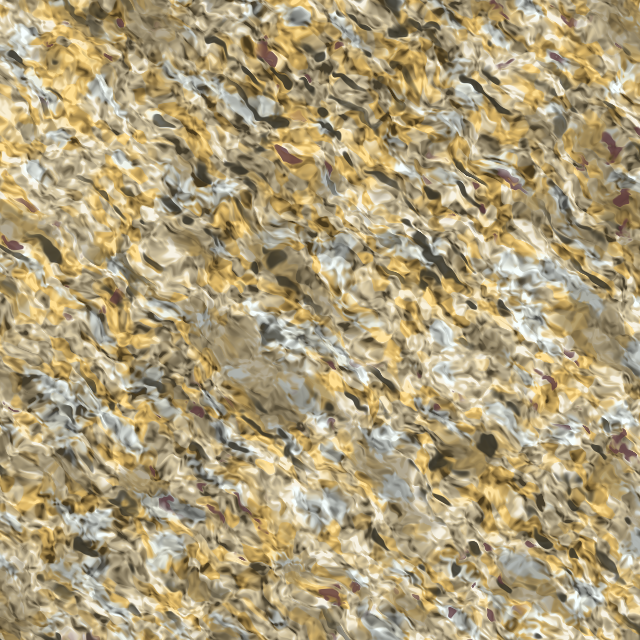
This texture is drawn by a Shadertoy shader. Its source:

```glsl
// Polished golden granite: soft-edged crystals and fine mottling, stretched
// along a diagonal grain that falls to the right. Noise masks add gold stain,
// smoky veins, dark mica streaks, garnet specks and pale quartz.

float hash(vec2 p) {
    return fract(sin(dot(p, vec2(127.1, 311.7))) * 43758.5453);
}

float noise(vec2 p) {
    vec2 i = floor(p), f = fract(p);
    f = f * f * (3.0 - 2.0 * f);
    float low = mix(hash(i), hash(i + vec2(1, 0)), f.x);
    float high = mix(hash(i + vec2(0, 1)), hash(i + vec2(1, 1)), f.x);
    return mix(low, high, f.y);
}

// Jittered cells blended by distance: x is crystal tone, y is its stain
vec2 crystals(vec2 p) {
    vec2 cell = floor(p), sum = vec2(0);
    float total = 0.0;
    for (int y = -1; y <= 1; y++)
    for (int x = -1; x <= 1; x++) {
        vec2 id = cell + vec2(x, y);
        vec2 center = id + vec2(hash(id), hash(id + 57.0));
        vec2 d = p - center;
        float weight = exp(-18.0 * dot(d, d)) + 1e-6;
        sum += weight * vec2(hash(id + 113.0), hash(id + 171.0));
        total += weight;
    }
    return sum / total;
}

// Shade of the stone from shadow to highlight
vec3 stoneRamp(float t) {
    vec3 c = mix(vec3(0.27, 0.24, 0.17), vec3(0.54, 0.49, 0.38), smoothstep(0.0, 0.33, t));
    c = mix(c, vec3(0.72, 0.67, 0.55), smoothstep(0.28, 0.56, t));
    c = mix(c, vec3(0.85, 0.79, 0.64), smoothstep(0.52, 0.76, t));
    return mix(c, vec3(0.97, 0.95, 0.89), smoothstep(0.72, 1.0, t));
}

void mainImage(out vec4 fragColor, in vec2 fragCoord) {
    vec2 uv = fragCoord / min(iResolution.x, iResolution.y);

    // Rotate so x runs along the grain, then roughen the outlines
    vec2 p = mat2(0.75, 0.66, -0.66, 0.75) * uv + 3.0;
    p += 0.022 * (vec2(noise(p * 17.0), noise(p * 17.0 + 40.0)) - 0.5);
    p += 0.009 * (vec2(noise(p * 75.0 + 9.0), noise(p * 75.0 + 80.0)) - 0.5);

    float broad = noise(p * vec2(6, 10) + 5.0);
    float medium = noise(p * vec2(70, 105));
    float fine = noise(p * vec2(150, 215) + 31.0);
    vec2 crystal = crystals(p * vec2(42, 68));

    // Mottled crystal tone
    float tone = 0.6 + 0.3 * (broad - 0.5) + 0.55 * (crystal.x - 0.5)
               + 0.6 * (medium - 0.5) + 0.6 * (fine - 0.5);
    vec3 color = stoneRamp(tone);

    // Gold iron stain
    float stain = 0.55 * crystal.y + 0.45 * noise(p * vec2(18, 26) + 71.0);
    color *= mix(vec3(1), vec3(1.03, 0.92, 0.64), smoothstep(0.42, 0.72, stain));

    // Smoky brown veins
    float smoke = noise(p * vec2(11, 26) + 17.0) + 0.3 * (medium - 0.5);
    color = mix(color, vec3(0.47, 0.42, 0.31), 0.55 * smoothstep(0.62, 0.85, smoke));

    // Pale blue-grey quartz
    float quartz = noise(p * vec2(20, 32) + 93.0) + 0.25 * (fine - 0.5);
    float brightness = dot(color, vec3(0.3, 0.59, 0.11));
    vec3 quartzColor = brightness * vec3(0.97, 1.02, 1.03) + 0.05;
    color = mix(color, quartzColor, 0.8 * smoothstep(0.66, 0.84, quartz));

    // Dark mica streaks, gathered in clusters
    float mica = noise(p * vec2(24, 64) + 151.0) + 0.4 * (medium - 0.5);
    float cluster = smoothstep(0.3, 0.6, noise(p * vec2(9, 14) + 201.0));
    color = mix(color, vec3(0.19, 0.18, 0.14), 0.85 * cluster * smoothstep(0.72, 0.88, mica));

    // Sparse garnet specks
    float garnet = noise(p * vec2(36, 52) + 251.0) + 0.2 * (fine - 0.5);
    float garnetZone = smoothstep(0.55, 0.7, noise(p * 8.0 + 301.0));
    color = mix(color, vec3(0.35, 0.21, 0.23), 0.8 * garnetZone * smoothstep(0.78, 0.88, garnet));

    fragColor = vec4(clamp(color, 0.0, 1.0), 1.0);
}
```
